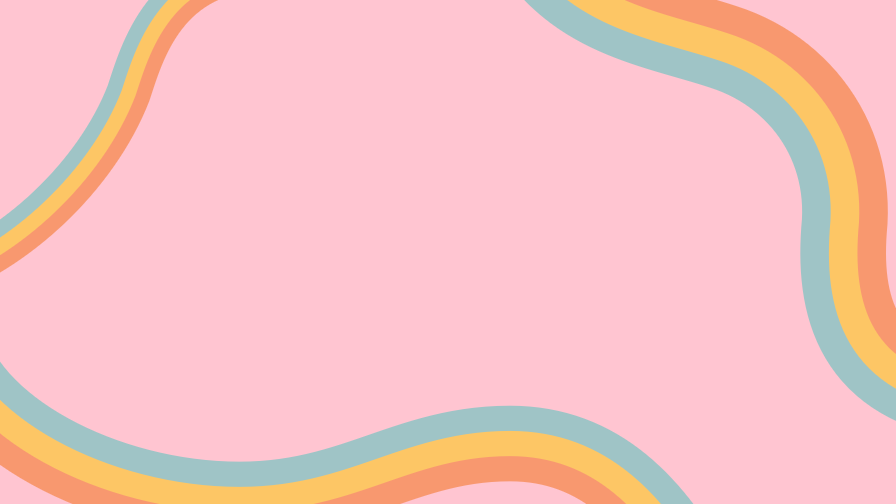
Reproduce this background procedurally as a WebGL 2 fragment shader.

```glsl
#version 300 es
precision highp float;

uniform vec2 u_resolution;
out vec4 fragColor;

#define PINK vec3(1.0, 0.773, 0.820)
#define BLUE vec3(0.622, 0.769, 0.776)
#define YELLOW vec3(0.992, 0.778, 0.396)
#define ORANGE vec3(0.973, 0.597, 0.437)
#define CURVE_STEPS 28
#define SLIM 4.4
#define WIDE 8.5
#define MEDIUM 7.5

// Lengths are percentages of the canvas height.
vec2 bezier(vec2 a, vec2 b, vec2 c, vec2 d, float t) {
    float s = 1.0 - t;
    return s * s * s * a + 3.0 * s * t * (s * b + t * c) + t * t * t * d;
}

// Signed distance to a segment, positive on the left of its direction.
float segmentDistance(vec2 p, vec2 a, vec2 b) {
    vec2 along = b - a;
    vec2 rel = p - a;
    float h = clamp(dot(rel, along) / dot(along, along), 0.0, 1.0);
    float side = along.x * rel.y - along.y * rel.x;
    return length(rel - h * along) * (side < 0.0 ? -1.0 : 1.0);
}

// Nearer of the known signed distance and that to one more cubic curve.
float joinCurve(float nearest, vec2 p, vec2 a, vec2 b, vec2 c, vec2 d) {
    vec2 start = a;
    for (int i = 1; i <= CURVE_STEPS; i++) {
        vec2 end = bezier(a, b, c, d, float(i) / float(CURVE_STEPS));
        float dist = segmentDistance(p, start, end);
        if (abs(dist) < abs(nearest)) nearest = dist;
        start = end;
    }
    return nearest;
}

// Three equal stripes across a path, blue on its positive side.
vec3 paintRibbon(vec3 color, float dist, float halfWidth, float pixel) {
    float lower = clamp((dist + halfWidth / 3.0) / pixel + 0.5, 0.0, 1.0);
    float upper = clamp((dist - halfWidth / 3.0) / pixel + 0.5, 0.0, 1.0);
    float cover = clamp((halfWidth - abs(dist)) / pixel + 0.5, 0.0, 1.0);
    vec3 stripes = mix(mix(ORANGE, YELLOW, lower), BLUE, upper);
    return mix(color, stripes, cover);
}

void main() {
    float pixel = 100.0 / u_resolution.y;
    vec2 p = gl_FragCoord.xy * pixel;
    vec3 color = PINK;

    // Slim ribbon in the upper left corner
    vec2 bend = vec2(25.5, 81.5);
    float dist = joinCurve(1e3, p, vec2(-6.9, 47.2), vec2(6.7, 53.7), vec2(19.9, 67.1), bend);
    dist = joinCurve(dist, p, bend, vec2(27.8, 88.4), vec2(31.5, 102.3), vec2(46.3, 105.6));
    color = paintRibbon(color, dist, SLIM, pixel);

    // Wide ribbon falling down the right side, blue on the inside
    vec2 shoulder = vec2(143.5, 90.7);
    vec2 waist = vec2(167.6, 56.0);
    dist = joinCurve(1e3, p, vec2(106.5, 110.4), vec2(115.7, 96.8), vec2(130.8, 94.9), shoulder);
    dist = joinCurve(dist, p, shoulder, vec2(158.6, 85.9), vec2(168.5, 72.2), waist);
    dist = joinCurve(dist, p, waist, vec2(166.2, 41.0), vec2(169.2, 27.8), vec2(185.2, 22.7));
    color = paintRibbon(color, -dist, WIDE, pixel);

    // Wave along the bottom
    vec2 trough = vec2(47.5, 0.9);
    vec2 crest = vec2(101.2, 12.0);
    dist = joinCurve(1e3, p, vec2(-8.1, 27.1), vec2(0.0, 12.0), vec2(24.3, 0.9), trough);
    dist = joinCurve(dist, p, trough, vec2(70.1, 0.9), vec2(80.6, 12.0), crest);
    dist = joinCurve(dist, p, crest, vec2(116.9, 12.0), vec2(127.3, 2.8), vec2(135.4, -10.0));
    color = paintRibbon(color, dist, MEDIUM, pixel);

    fragColor = vec4(color, 1.0);
}
```
